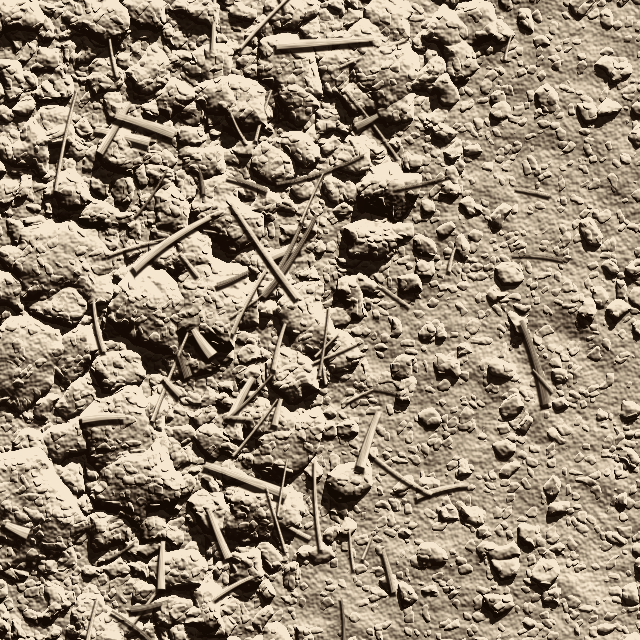
Give the GLSL for this texture, as a WebGL 1 fragment shader.

```glsl
precision highp float;
// Sunlit dry soil: shadowed clods on the left, straw in the middle, finer crumbs on the right.
uniform vec2 u_resolution;

// Palette, dark to light
const vec3 SHADOW = vec3(0.08, 0.04, 0.015);
const vec3 UMBER  = vec3(0.24, 0.19, 0.14);
const vec3 BROWN  = vec3(0.45, 0.38, 0.31);
const vec3 EARTH  = vec3(0.64, 0.58, 0.49);
const vec3 SAND   = vec3(0.82, 0.75, 0.65);
const vec3 CREAM  = vec3(0.96, 0.90, 0.81);

// Sun
const vec2 SUN_DIR = vec2(0.35, 0.937);
const float SUN_SLOPE = 0.68;
const float EXPOSURE = 1.12;
const float FILL_LIGHT = 0.03;
const int SHADOW_STEPS = 10;

// Clod cell sizes and straw
const float BIG_CLOD = 0.14;
const float MID_CLOD = 0.072;
const float SMALL_CLOD = 0.031;
const float CRUMB = 0.014;
const int STRAWS = 80;

vec4 hash4(vec2 p) {
  vec4 q = fract(p.xyxy * vec4(0.1031, 0.1030, 0.0973, 0.1099));
  q += dot(q, q.wzxy + 33.33);
  return fract((q.xxyz + q.yzzw) * q.zywx);
}

float corner(vec2 cell, vec2 offset) {
  return dot(hash4(cell).xy * 2.0 - 1.0, offset);
}

float gradientNoise(vec2 p) {
  vec2 i = floor(p), f = fract(p);
  vec2 u = f * f * f * (f * (f * 6.0 - 15.0) + 10.0);
  vec2 e = vec2(1.0, 0.0);
  return mix(mix(corner(i, f), corner(i + e, f - e), u.x),
             mix(corner(i + e.yx, f - e.yx), corner(i + 1.0, f - 1.0), u.x), u.y);
}

// 1 among the clods, 0 on the smooth soil
float roughness(vec2 p) {
  float across = p.x - 0.3 * (p.y - 0.5) + 0.16 * gradientNoise(p * 4.0 + 3.0);
  return 1.0 - smoothstep(0.42, 0.76, across);
}

// Height of scattered, tilted, blocky domes
float clods(vec2 p, float size, float seed, float density) {
  vec2 q = p / size, id = floor(q);
  float top = 0.0;
  for (int y = -1; y <= 1; y++) {
    for (int x = -1; x <= 1; x++) {
      vec2 cell = id + vec2(float(x), float(y));
      vec4 r = hash4(cell + seed);
      vec2 v = q - cell - 0.5 - 0.8 * (r.xy - 0.5);
      float c = cos(r.z * 6.283), s = sin(r.z * 6.283);
      v = vec2(c * v.x + s * v.y, 1.3 * (c * v.y - s * v.x));
      float presence = smoothstep(0.0, 0.2, density - fract(r.w * 7.0 + r.x));
      float radius = mix(0.36, 0.66, r.w) * presence + 0.001;
      float d = mix(length(v), max(abs(v.x), abs(v.y)), 0.5) / radius;
      float dome = sqrt(max(0.0, 1.0 - d * d * d));
      top = max(top, radius * dome * (0.6 + 0.4 * r.y) * (1.0 + 0.6 * v.x));
    }
  }
  return top * size;
}

float soilHeight(vec2 p) {
  float rough = roughness(p);
  vec2 w = p + 0.020 * vec2(gradientNoise(p * 24.0), gradientNoise(p * 24.0 + 41.0));
  w += 0.0035 * gradientNoise(p * 85.0 + 9.0);
  float h = 0.72 * clods(w, BIG_CLOD, 11.0, 0.55 * rough);
  h = max(h, 0.90 * clods(w, MID_CLOD, 37.0, mix(0.06, 0.72, rough)));
  h = max(h, 0.85 * clods(w, SMALL_CLOD, 71.0, mix(0.33, 0.85, rough)));
  h += 0.50 * clods(w, CRUMB, 97.0, mix(0.50, 0.70, rough));
  h += 0.010 * gradientNoise(p * 18.0 + 5.0);
  float grain = 0.0025 * gradientNoise(p * 80.0) + 0.0015 * gradientNoise(p.yx * 185.0);
  return h + grain * mix(0.85, 1.1, rough);
}

// Direct light from the slope along the sun direction
float sunlight(vec2 p) {
  vec2 e = SUN_DIR * 0.0011;
  float rise = (soilHeight(p + e) - soilHeight(p - e)) / 0.0022;
  return max(0.0, SUN_SLOPE - rise) / sqrt((1.0 + rise * rise) * (1.0 + SUN_SLOPE * SUN_SLOPE));
}

float castShadow(vec2 p, float ground) {
  float excess = 0.0, reach = 0.0028;
  for (int i = 0; i < SHADOW_STEPS; i++) {
    excess = max(excess, soilHeight(p + SUN_DIR * reach) - ground - SUN_SLOPE * reach);
    reach *= 1.42;
  }
  return smoothstep(0.0003, 0.0028, excess);
}

// x: signed distance to a bent stalk, y: position across it
vec2 stalk(vec2 p, vec2 dir, float halfLength, float width, float bend) {
  float along = dot(p, dir);
  float across = dot(p, vec2(-dir.y, dir.x)) + bend * along * along / halfLength;
  float over = max(abs(along) - halfLength, 0.0);
  return vec2(max(abs(across) - width * (1.0 - 0.3 * along / halfLength), over - 0.001), across / width);
}

float addStraw(float tone, vec2 p, float ground) {
  float soft = 0.75 / u_resolution.y + 0.0003;
  for (int i = 0; i < STRAWS; i++) {
    vec4 a = hash4(vec2(float(i) * 3.0 + 1.0, 17.0));
    vec4 b = hash4(vec2(float(i) * 5.0 + 2.0, 53.0));
    vec2 offset = p - vec2(0.42 + 0.45 * (a.x + b.x - 1.0), a.y);
    vec2 dir = vec2(cos(a.z * 3.1416), sin(a.z * 3.1416));
    float halfLength = mix(0.018, 0.09, a.w * a.w);
    float width = mix(0.0013, 0.0075, b.y * b.y * b.y);
    float bend = 0.16 * (b.z - 0.5);
    float exposed = smoothstep(-0.002, 0.002, mix(0.015, 0.075, b.w) - ground);
    vec2 body = stalk(offset, dir, halfLength, width, bend);
    vec2 shade = stalk(offset + SUN_DIR * (0.004 + width), dir, halfLength, width, bend);
    tone *= 1.0 - 0.95 * exposed * (1.0 - smoothstep(-soft, 2.0 * soft, shade.x));
    float lit = body.y * sign(dot(vec2(-dir.y, dir.x), SUN_DIR));
    float fibre = gradientNoise(vec2(dot(offset, dir) * 30.0, body.y * 3.0 + a.x * 50.0));
    float strawTone = mix(0.55, 1.05, smoothstep(0.1, 0.5, b.z)) * (0.88 + 0.22 * lit) + 0.35 * fibre;
    tone = mix(tone, strawTone, exposed * (1.0 - smoothstep(-soft, soft, body.x)));
  }
  return tone;
}

vec3 soilColour(float tone) {
  float t = clamp(tone, 0.0, 1.0) * 5.0;
  vec3 c = mix(SHADOW, UMBER, min(t, 1.0));
  c = mix(c, BROWN, clamp(t - 1.0, 0.0, 1.0));
  c = mix(c, EARTH, clamp(t - 2.0, 0.0, 1.0));
  c = mix(c, SAND, clamp(t - 3.0, 0.0, 1.0));
  return mix(c, CREAM, clamp(t - 4.0, 0.0, 1.0));
}

void main() {
  vec2 p = gl_FragCoord.xy / u_resolution.y;
  float ground = soilHeight(p);
  float tone = EXPOSURE * sunlight(p) + FILL_LIGHT + 0.16 * gradientNoise(p * 7.0);
  tone = mix(tone, 0.09 * tone, castShadow(p, ground));
  gl_FragColor = vec4(soilColour(addStraw(tone, p, ground)), 1.0);
}
```
